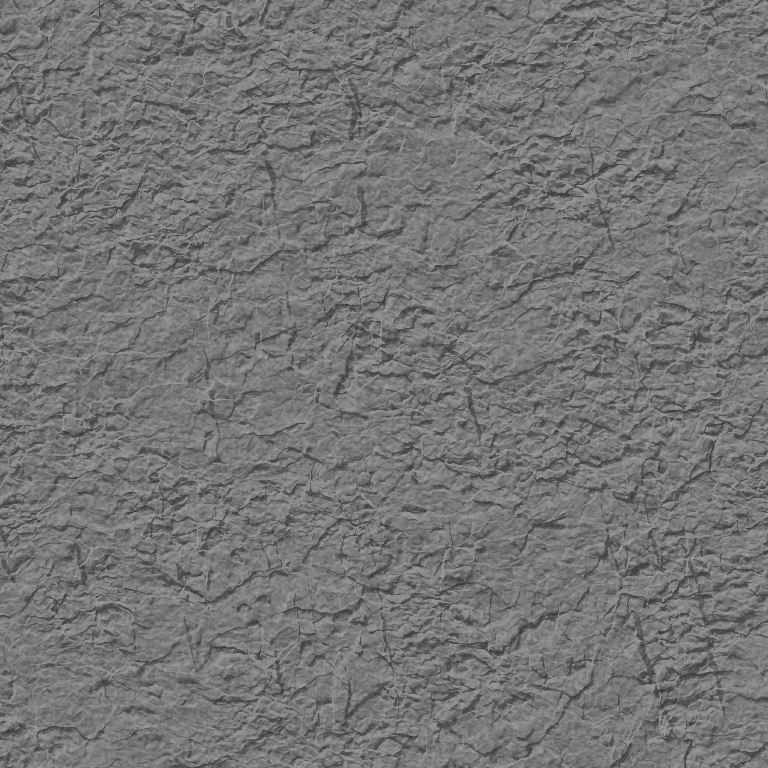
Give the GLSL for this texture map, as a WebGL 1 fragment shader.

```glsl
precision highp float;
// Weathered grey rock face: chipped slanting facets, steep fissures and fine grain.

uniform vec2 u_resolution;

#define BASE_TONE 0.474
#define CONTRAST 0.062
#define SHADOW_DEPTH 0.21
#define LIGHT_GAIN 0.088
#define BEDDING_ANGLE 0.26
#define FISSURE_ANGLE 0.24
#define FISSURE_WIDTH 0.0023
#define EDGE_SOFTNESS 0.0007
#define RELIEF_STEP 0.0018
#define CAST_REACH 0.0055
#define GRAIN 0.085

vec3 hash3(vec2 p) {
  vec3 q = fract(p.xyx * vec3(0.1031, 0.1030, 0.0973));
  q += dot(q, q.yzx + 33.33);
  return fract((q.xxy + q.yzz) * q.zyx);
}

float noise(vec2 p) {
  vec2 i = floor(p), f = fract(p);
  f = f * f * (3.0 - 2.0 * f);
  return mix(mix(hash3(i).x, hash3(i + vec2(1.0, 0.0)).x, f.x),
             mix(hash3(i + vec2(0.0, 1.0)).x, hash3(i + 1.0).x, f.x), f.y) - 0.5;
}

vec2 noise2(vec2 p) {
  return vec2(noise(p), noise(p + 57.3));
}

vec2 rotate(vec2 p, float a) {
  float c = cos(a), s = sin(a);
  return vec2(c * p.x + s * p.y, c * p.y - s * p.x);
}

// Height of randomly tilted plates, narrowly blended where cells meet
float plates(vec2 p, float count, vec2 squash, float stepHeight, float seed) {
  vec2 q = p * count * squash + seed;
  vec2 cell = floor(q);
  float sharpness = min(1.0 / (count * EDGE_SOFTNESS), 60.0);
  float total = 0.0, weights = 1e-30;
  for (int j = -1; j <= 1; j++) {
    for (int i = -1; i <= 1; i++) {
      vec2 id = cell + vec2(float(i), float(j));
      vec3 r = hash3(id);
      vec2 d = q - id - r.xy;
      vec2 tilt = fract(r.zx * 17.3 + r.yz * 5.7) - 0.5;
      float w = exp(-sharpness * dot(d, d));
      total += w * ((r.z - 0.5) * stepHeight + dot(tilt, d) * 0.65);
      weights += w;
    }
  }
  return total / weights / count;
}

float rockHeight(vec2 p) {
  // Slight warping at several sizes makes the plate borders jagged
  vec2 w = p + 0.020 * noise2(p * 6.0) + 0.010 * noise2(p * 19.0 + 8.0)
             + 0.006 * noise2(p * 60.0 + 3.0) + 0.0035 * noise2(p * 150.0 + 31.0);
  vec2 bed = rotate(w, BEDDING_ANGLE);
  vec2 cross = rotate(w, -BEDDING_ANGLE);
  vec2 steep = rotate(w, FISSURE_ANGLE);
  float rough = smoothstep(-0.2, 0.15, noise(p * 9.0 + 21.0));
  float shards = smoothstep(0.0, 0.22, noise(p * 7.0 + 40.0));
  // Ledges fade in and out along their length
  float ledge = smoothstep(-0.08, 0.24, noise(bed * 30.0 + 5.0));
  float chip = smoothstep(-0.08, 0.22, noise(cross * 52.0 + 77.0));

  float h = 0.5 * plates(bed, 12.0, vec2(0.9, 1.2), 0.5 * ledge, 11.0);
  h += 0.7 * plates(bed, 25.0, vec2(0.85, 1.3), 1.1 * chip, 37.0);
  h += (0.35 + 0.75 * rough) * plates(cross, 47.0, vec2(0.85, 1.3), 1.2 * ledge, 73.0);
  h += (0.4 + 0.9 * rough) * plates(bed, 84.0, vec2(0.8, 1.25), 1.1 * chip + 0.15, 141.0);
  h += (0.6 + 0.7 * rough) * plates(cross, 150.0, vec2(0.75, 1.2), 0.9, 19.0);
  h += 1.0 * shards * plates(steep, 27.0, vec2(1.6, 0.5), 1.0 * chip, 105.0);

  // Fine wear, drawn out along the bedding
  h += 0.0030 * noise(bed * vec2(95.0, 170.0));
  h += 0.0016 * noise(bed * vec2(210.0, 330.0) + 9.0);
  return h;
}

// Tapered, broken fissures: x is the dark gap, y the lit lip beside it
vec2 fissures(vec2 p) {
  vec2 grid = vec2(8.0, 3.0);
  vec2 q = rotate(p, FISSURE_ANGLE);
  float wander = 0.012 * noise(p * 9.0) + 0.008 * noise(p * 34.0) + 0.005 * noise(p * 105.0);
  float broken = smoothstep(-0.06, 0.06, noise(p * 36.0 + 15.0));
  float swell = 0.4 + 2.0 * (noise(p * 60.0) + 0.5) * broken;
  vec2 cell = floor(q * grid), mark = vec2(0.0);
  for (int j = -1; j <= 1; j++) {
    for (int i = -1; i <= 1; i++) {
      vec2 id = cell + vec2(float(i), float(j));
      vec3 r = hash3(id + 213.0);
      vec2 d = q - (id + r.xy) / grid;
      float reach = 0.05 + 0.13 * r.z;
      float taper = clamp(1.0 - abs(d.y) / reach, 0.0, 1.0);
      float x = d.x + wander + d.y * (r.x - 0.5) * 0.3;
      float width = FISSURE_WIDTH * sqrt(taper) * (0.3 + r.y) * swell;
      float present = step(0.36, r.z) * smoothstep(0.0, 0.2, taper) * broken;
      float gap = 1.0 - smoothstep(-0.0008, 0.0008, abs(x) - width);
      float lip = 1.0 - smoothstep(0.0, 0.002, abs(x + width + 0.002));
      mark = max(mark, present * vec2(gap, lip));
    }
  }
  return mark;
}

void main() {
  vec2 p = gl_FragCoord.xy / u_resolution.y;

  // Relief lit from the upper left, with short cast shadows under ledges
  vec2 toLight = normalize(vec2(-0.42, 1.0));
  float h = rockHeight(p);
  float light = (h - rockHeight(p + toLight * RELIEF_STEP)) / RELIEF_STEP;
  float rise = (rockHeight(p + toLight * CAST_REACH) - h) / CAST_REACH;
  light -= 1.7 * smoothstep(1.1, 1.9, rise);

  vec2 crack = fissures(p);
  light += 0.5 * crack.y * (1.0 - crack.x) - 2.6 * crack.x;

  // Soft limits keep shadows deep and lit edges restrained
  float x = light * CONTRAST;
  float range = x < 0.0 ? SHADOW_DEPTH : LIGHT_GAIN;
  float tone = BASE_TONE + x / sqrt(1.0 + x * x / (range * range));

  tone += GRAIN * (noise(p * 260.0) + 0.7 * noise(p * 430.0 + 9.0));
  gl_FragColor = vec4(vec3(clamp(tone, 0.0, 1.0)), 1.0);
}
```
